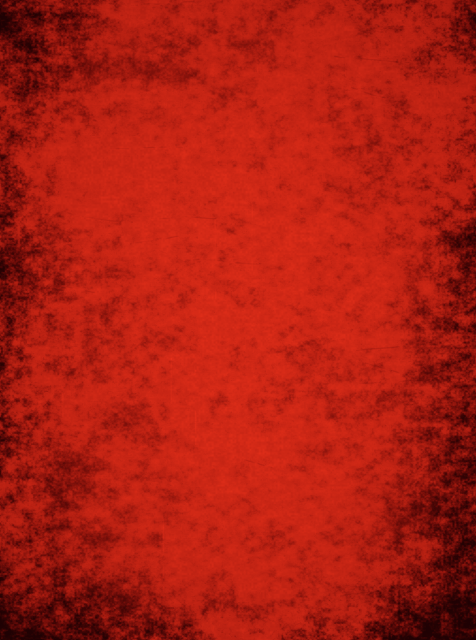
This texture is drawn by a Shadertoy shader. Its source:

```glsl
// Worn red grunge wall: mottled stains, fine grain, scratches and dark ragged borders.

const int OCTAVES = 5;
const int SCRATCHES = 26;

float hash(vec2 p) {
    vec3 h = fract(vec3(p.xyx) * 0.1031);
    h += dot(h, h.yzx + 33.33);
    return fract((h.x + h.y) * h.z);
}

float valueNoise(vec2 p) {
    vec2 cell = floor(p);
    vec2 f = fract(p);
    f = f * f * (3.0 - 2.0 * f);
    float low = mix(hash(cell), hash(cell + vec2(1, 0)), f.x);
    float high = mix(hash(cell + vec2(0, 1)), hash(cell + vec2(1, 1)), f.x);
    return mix(low, high, f.y);
}

// Fractal noise centred on zero
float fbm(vec2 p) {
    float sum = 0.0, weight = 0.5, total = 0.0;
    for (int i = 0; i < OCTAVES; i++) {
        sum += weight * valueNoise(p);
        total += weight;
        weight *= 0.58;
        p = mat2(0.96, 0.28, -0.28, 0.96) * p * 2.03 + 17.3;
    }
    return sum / total - 0.5;
}

// Strength of the border wear, strongest in the corners
float borderWear(vec2 q) {
    vec2 a = abs(q);
    float side = a.x * a.x * a.x;
    float ends = pow(a.y, 8.0) * (q.y < 0.0 ? 0.5 : 0.15);
    return 0.5 * side + ends + 0.5 * side * pow(a.y, 4.0);
}

float segmentDistance(vec2 p, vec2 a, vec2 b) {
    vec2 pa = p - a, ba = b - a;
    return length(pa - ba * clamp(dot(pa, ba) / dot(ba, ba), 0.0, 1.0));
}

// Broken hairlines: flat ones darken (positive), upright ones lighten (negative)
float scratches(vec2 p, float aspect) {
    float sum = 0.0;
    vec2 wobble = 0.006 * vec2(valueNoise(p * 24.0), valueNoise(p * 24.0 + 51.0));
    for (int i = 0; i < SCRATCHES; i++) {
        float id = float(i);
        vec2 start = vec2(hash(vec2(id, 3.1)) * aspect, hash(vec2(id, 8.7)));
        float reach = mix(0.04, 0.16, hash(vec2(id, 5.3)));
        float tilt = hash(vec2(id, 1.9)) - 0.65;
        bool upright = i % 3 == 0;
        vec2 span = reach * (upright ? vec2(0.02 * tilt, 1.0) : vec2(1.0, 0.5 * tilt));
        float d = segmentDistance(p + (upright ? 0.1 : 1.0) * wobble, start, start + span);
        float line = 1.0 - smoothstep(0.0002, 0.002, d);
        sum += line * (upright ? -0.5 : 1.0);
    }
    return sum * smoothstep(0.35, 0.75, valueNoise(p * 110.0));
}

// Red paint from near black to bright, with green and blue falling faster
vec3 redPaint(float level) {
    float green = 0.225 * pow(level, 1.8);
    return vec3(level, green, 0.5 * green + 0.008);
}

void mainImage(out vec4 fragColor, in vec2 fragCoord) {
    vec2 p = fragCoord / iResolution.y;
    float aspect = iResolution.x / iResolution.y;
    vec2 q = 2.0 * fragCoord / iResolution.xy - 1.0;

    // Layers of texture from broad patches to single grains
    float patches = fbm(p * vec2(5.0, 6.5) + 4.2);
    float mottle = fbm(p * vec2(21.0, 26.0) + 61.0);
    float speckle = fbm(p * vec2(66.0, 86.0) + 23.0);
    float grain = valueNoise(p * 340.0) - 0.5;
    float weft = valueNoise(p * vec2(40.0, 260.0) + 9.0) - 0.5;
    float warp = valueNoise(p * vec2(210.0, 14.0) + 33.0) - 0.5;

    // Stains gather toward the borders and break up along the grain
    float border = borderWear(q);
    float wear = 0.85 * patches + 0.65 * mottle + 0.8 * speckle
               + 0.33 * grain + 0.13 * weft + 0.15 * warp + 0.52 * border;
    float stain = smoothstep(-0.13, 0.86, wear);
    float depth = 0.42 + 0.4 * smoothstep(0.0, 0.5, border);

    // Even paint with a soft vignette and a faint weave
    float level = 0.83 - 0.08 * dot(q, q);
    level += 0.06 * grain + 0.03 * weft + 0.025 * warp - 0.06 * speckle;
    level *= 1.0 - depth * stain;
    level *= 1.0 - 0.09 * scratches(p, aspect);

    fragColor = vec4(redPaint(clamp(level, 0.03, 1.0)), 1.0);
}
```
